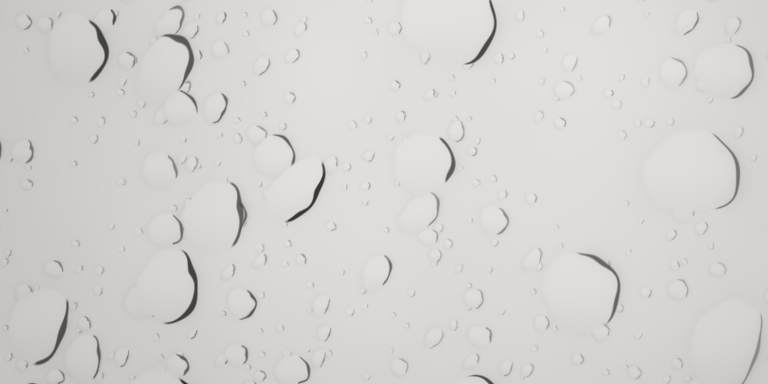
This texture is drawn by a Shadertoy shader. Its source:

```glsl
float hash(vec2 p) {
    return fract(sin(dot(p, vec2(127.1, 311.7))) * 43758.5453);
}

float valueNoise(vec2 p) {
    vec2 i = floor(p), f = fract(p);
    f = f * f * (3.0 - 2.0 * f);
    return mix(mix(hash(i), hash(i + vec2(1, 0)), f.x),
               mix(hash(i + vec2(0, 1)), hash(i + vec2(1, 1)), f.x), f.y);
}

// Overcast light: brightest above the centre, dimmer to the lower left
float skyTone(vec2 p) {
    float falloff = smoothstep(0.25, 1.4, length(p - vec2(1.2, 0.75)));
    float cloud = valueNoise(p * 2.5) + 0.5 * valueNoise(p * 6.0) - 0.75;
    return mix(0.872, 0.782, falloff) + 0.018 * cloud;
}

// Uneven outline, as a radius near 1 for each angle
float outline(float angle, float seed) {
    return 1.0 + 0.08 * sin(2.0 * angle + seed * 6.3)
               + 0.045 * sin(3.0 * angle + seed * 17.0)
               + 0.018 * sin(7.0 * angle + seed * 31.0);
}

// One drop over the tone beneath it: clear body, soft shade, dark crescent
float drawDrop(float tone, float sky, vec2 q, float radius, float seed,
               float ink, float thickness, float ring, float soft) {
    float angle = atan(q.y, q.x);
    float d = length(q) - radius * outline(angle, seed);
    float rimAngle = 0.1 + 1.1 * (fract(seed * 7.31) - 0.5);
    float facing = cos(angle - rimAngle);
    float arc = smoothstep(mix(-0.1, 0.7, fract(seed * 13.7)), 1.0, facing);

    float body = 1.0 - smoothstep(-0.12 * radius, soft, d);
    float glow = 0.016 - 0.022 * smoothstep(-0.3, 1.0, -q.y / radius);
    tone = mix(tone, sky + glow, body);

    float shade = exp(-abs(d) / (0.13 * radius + 0.001));
    tone -= shade * (0.05 * arc + 0.035 * ring * (0.6 - 0.4 * facing));

    float width = thickness * sqrt(arc) * (0.75 + 0.25 * sin(5.0 * angle + seed * 40.0));
    float crescent = 1.0 - smoothstep(0.5 * width - soft, 0.5 * width + soft,
                                      abs(d + 0.5 * width));
    return mix(tone, 0.1, crescent * ink * smoothstep(0.0, 0.25, arc));
}

// Drops scattered on a jittered grid, denser and darker to the lower left
float scatterDrops(float tone, float sky, vec2 p, float cell, vec2 radii,
                   float density, float ink, float thickness, float ring, float soft) {
    vec2 home = floor(p / cell);
    for (int y = -1; y <= 1; y++) {
        for (int x = -1; x <= 1; x++) {
            vec2 id = home + vec2(x, y);
            vec2 key = id + cell * 371.0;
            vec2 jitter = vec2(hash(key + 3.1), hash(key + 8.7)) - 0.5;
            vec2 center = (id + 0.5 + 0.6 * jitter) * cell;
            float side = clamp(0.5 * center.x, 0.0, 1.0);
            float height = clamp(center.y, 0.0, 1.0);
            float chance = density * mix(1.25, 0.75, side) * mix(1.15, 0.8, height);
            if (hash(key + 15.3) > chance) continue;

            float seed = hash(key + 21.9);
            float radius = mix(radii.x, radii.y, pow(hash(key + 27.4), 1.5));
            float strength = ink * mix(1.1, 0.6, side) * mix(0.55, 1.0, hash(key + 33.2));
            float lean = 0.5 * (seed - 0.3);
            vec2 q = p - center;
            q = vec2(q.x - lean * q.y, q.y * mix(0.8, 1.05, hash(key + 39.6)));
            tone = drawDrop(tone, sky, q, radius, seed, min(strength, 1.0),
                            thickness * mix(1.25, 0.65, side), ring, soft);
        }
    }
    return tone;
}

void mainImage(out vec4 fragColor, in vec2 fragCoord) {
    vec2 p = fragCoord / iResolution.y;
    float soft = max(0.003, 0.8 / iResolution.y);
    float sky = skyTone(p);
    float tone = sky;

    // Fine spray first, so that large drops cover it
    tone = scatterDrops(tone, sky, p, 0.055, vec2(0.006, 0.012), 0.30, 0.28, 0.003, 0.9, soft);
    tone = scatterDrops(tone, sky, p, 0.09, vec2(0.012, 0.025), 0.42, 0.48, 0.004, 1.0, soft);
    tone = scatterDrops(tone, sky, p, 0.17, vec2(0.028, 0.052), 0.33, 0.75, 0.007, 0.7, soft);
    tone = scatterDrops(tone, sky, p, 0.34, vec2(0.07, 0.125), 0.55, 1.0, 0.014, 0.4, soft);

    vec3 warmGrey = vec3(1.004, 0.998, 0.988);
    fragColor = vec4(clamp(tone * warmGrey, 0.0, 1.0), 1.0);
}
```
